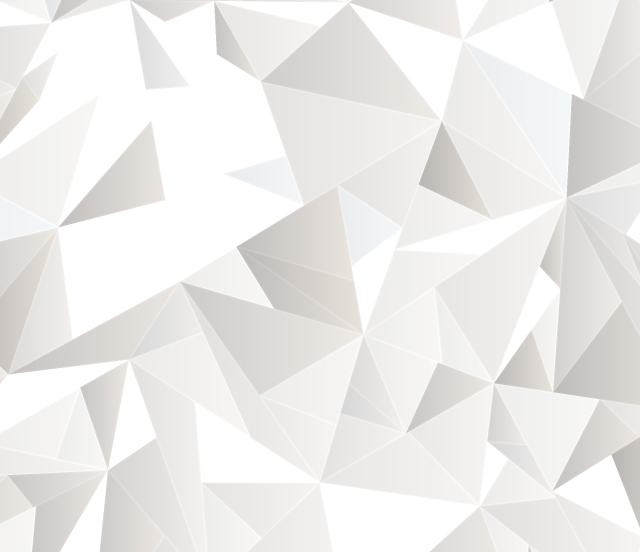
A Shadertoy shader for this background:

```glsl
// Pale folded-paper mosaic of irregular triangles, each shaded from left to right.

float hash(vec2 p) {
    return fract(sin(dot(p, vec2(127.1, 311.7))) * 43758.5);
}

float cross2(vec2 a, vec2 b) {
    return a.x * b.y - a.y * b.x;
}

// Twice the signed area, positive when counter-clockwise
float area(vec2 a, vec2 b, vec2 c) {
    return cross2(b - a, c - a);
}

float lineDistance(vec2 p, vec2 a, vec2 b) {
    return cross2(normalize(b - a), p - a);
}

// Distance to the nearest side, positive inside
float inside(vec2 p, vec2 a, vec2 b, vec2 c) {
    return min(lineDistance(p, a, b), min(lineDistance(p, b, c), lineDistance(p, c, a)));
}

vec2 meshPoint(vec2 id) {
    return id + 0.85 * vec2(hash(id + 3.7), hash(id + 41.3));
}

vec3 facetColor(float across, float seed) {
    float tone = hash(vec2(seed, 5.1));
    if (tone < 0.21) return vec3(1.0);
    float depth = pow((tone - 0.21) / 0.79, 2.0);
    vec3 shade = mix(vec3(0.935, 0.933, 0.930), vec3(0.70, 0.685, 0.675), depth);
    vec3 light = mix(vec3(0.972, 0.970, 0.967), vec3(0.905, 0.878, 0.850), depth);
    // Some pale facets turn slightly blue
    float cool = step(0.72, hash(vec2(seed, 8.3))) * (1.0 - depth);
    return mix(shade, light, across) + cool * vec3(-0.012, 0.0, 0.010);
}

// Cut a triangle into smaller ones around p, then shade the piece found
vec3 shadeTriangle(vec2 p, vec2 a, vec2 b, vec2 c, float seed, vec2 axis) {
    for (int i = 0; i < 3; i++) {
        if (hash(vec2(seed, 1.3)) > 0.12 + 0.75 * area(a, b, c)) break;
        // Turn the triangle so that the cut usually meets its longest side
        float sideA = distance(b, c) * (0.7 + 0.6 * hash(vec2(seed, 2.1)));
        float sideB = distance(c, a) * (0.7 + 0.6 * hash(vec2(seed, 2.9)));
        float sideC = distance(a, b) * (0.7 + 0.6 * hash(vec2(seed, 3.7)));
        vec2 first = a;
        if (sideB > max(sideA, sideC)) { a = b; b = c; c = first; }
        else if (sideC > sideA) { a = c; c = b; b = first; }
        vec2 cut = mix(b, c, 0.3 + 0.4 * hash(vec2(seed, 4.3)));
        bool rightPart = cross2(cut - a, p - a) < 0.0;
        if (rightPart) c = cut; else b = cut;
        seed = hash(vec2(seed, rightPart ? 6.2 : 7.9));
    }
    vec3 along = vec3(dot(a, axis), dot(b, axis), dot(c, axis));
    float low = min(along.x, min(along.y, along.z));
    float high = max(along.x, max(along.y, along.z));
    vec3 color = facetColor((dot(p, axis) - low) / (high - low), seed);
    // Thin light crease along the sides
    return color + 0.03 * (1.0 - smoothstep(0.0, 0.012, inside(p, a, b, c)));
}

vec3 mosaic(vec2 p, vec2 axis) {
    for (int k = 0; k < 4; k++) {
        vec2 id = floor(p) - vec2(k & 1, k >> 1);
        vec2 a = meshPoint(id);
        vec2 b = meshPoint(id + vec2(1, 0));
        vec2 c = meshPoint(id + vec2(1, 1));
        vec2 d = meshPoint(id + vec2(0, 1));
        // Random diagonal, unless it would leave the quad
        bool validAC = min(area(a, b, c), area(a, c, d)) > 0.0;
        bool validBD = min(area(b, c, d), area(b, d, a)) > 0.0;
        if (!validAC || (validBD && hash(id + 17.9) < 0.5)) {
            vec2 first = a;
            a = b; b = c; c = d; d = first;
        }
        float seed = hash(id + 9.4);
        if (inside(p, a, b, c) >= 0.0) return shadeTriangle(p, a, b, c, seed, axis);
        if (inside(p, a, c, d) >= 0.0) return shadeTriangle(p, a, c, d, hash(vec2(seed, 2.6)), axis);
    }
    return vec3(0.95, 0.94, 0.93);
}

void mainImage(out vec4 fragColor, in vec2 fragCoord) {
    // The mesh is tilted; axis is the canvas x direction within it
    vec2 axis = vec2(cos(0.45), sin(0.45));
    mat2 tilt = mat2(axis, vec2(-axis.y, axis.x));
    vec3 sum = vec3(0.0);
    // Nine samples smooth the edges
    for (int i = 0; i < 9; i++) {
        vec2 offset = (vec2(i % 3, i / 3) - 1.0) / 3.0;
        vec2 p = (fragCoord + offset) / iResolution.y;
        sum += min(mosaic(tilt * p * 3.6 + 5.0, axis), 1.0);
    }
    fragColor = vec4(sum / 9.0, 1.0);
}
```
